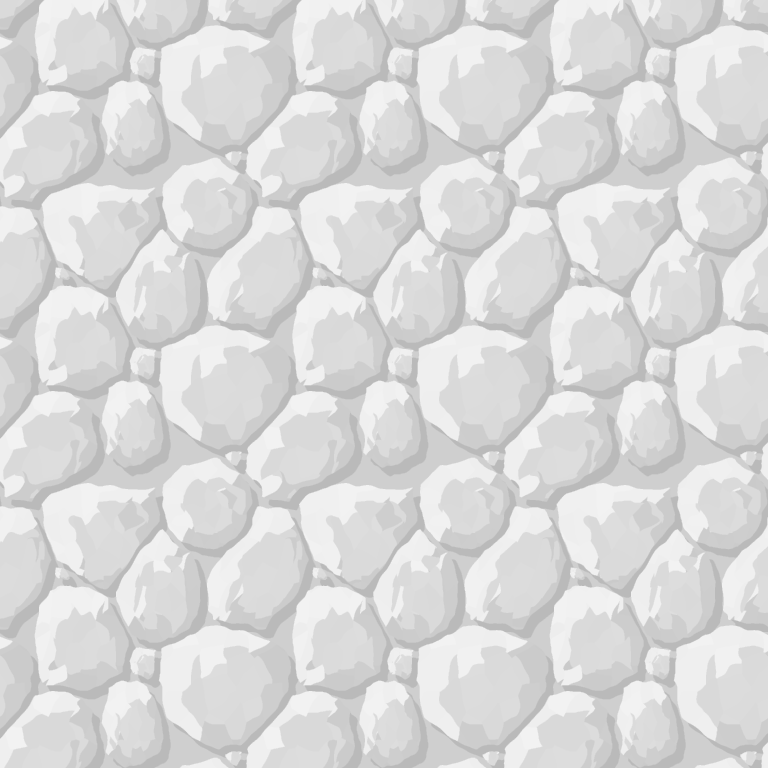
Write a Shadertoy shader that draws this texture.

```glsl
#define CANVAS_SIZE 7.68
#define TILE vec2(2.575, 3.0)
#define GAP 0.06
#define WOBBLE 0.26
#define LIGHT_DIR vec2(-0.77, 0.64)
#define SHADOW_SHIFT vec2(0.075, -0.085)
#define FACET_SCALE vec2(3.0, 2.1)
#define LIT vec3(0.94)
#define PLATEAU vec3(0.86)
#define SHADE vec3(0.80)
#define SHADOW vec3(0.73)
#define SAMPLES 3

const int COUNT = 11;

// Centre and radii of each stone within one tile
const vec4 STONES[COUNT] = vec4[COUNT](
    vec4(0.81, 1.31, 0.46, 0.52), vec4(2.22, 0.81, 0.64, 0.60),
    vec4(1.45, 1.05, 0.16, 0.17), vec4(1.30, 0.46, 0.30, 0.44),
    vec4(0.42, 0.20, 0.61, 0.45), vec4(2.35, 0.10, 0.11, 0.12),
    vec4(1.00, -0.65, 0.54, 0.54), vec4(2.07, -0.37, 0.44, 0.44),
    vec4(1.58, -1.21, 0.42, 0.54), vec4(2.60, -1.04, 0.66, 0.43),
    vec4(0.63, -1.04, 0.08, 0.09));

// Tilt and upward widening of each stone
const vec2 FORMS[COUNT] = vec2[COUNT](
    vec2(0.1, -0.1), vec2(0.0, 0.12), vec2(0.3, 0.0), vec2(0.0, -0.15),
    vec2(0.75, -0.1), vec2(0.0, 0.1), vec2(0.0, 0.33), vec2(0.2, 0.1),
    vec2(-0.12, -0.08), vec2(1.0, 0.05), vec2(0.4, 0.0));

float hash(vec2 p) {
    return fract(sin(dot(p, vec2(127.1, 311.7))) * 43758.5453);
}

float noise(vec2 p) {
    vec2 i = floor(p), f = fract(p);
    f = f * f * (3.0 - 2.0 * f);
    return mix(mix(hash(i), hash(i + vec2(1, 0)), f.x),
               mix(hash(i + vec2(0, 1)), hash(i + vec2(1, 1)), f.x), f.y);
}

// Random identity of the nearest cell, for straight-edged chips
vec2 facet(vec2 p) {
    vec2 home = floor(p), nearestCell = home;
    float nearest = 9.0;
    for (int y = -1; y <= 1; y++)
    for (int x = -1; x <= 1; x++) {
        vec2 cell = home + vec2(x, y);
        vec2 d = cell + vec2(hash(cell), hash(cell + 37.0)) - p;
        if (dot(d, d) < nearest) { nearest = dot(d, d); nearestCell = cell; }
    }
    return vec2(hash(nearestCell + 11.0), hash(nearestCell + 71.0));
}

float roundedLength(vec2 p) {
    p = abs(p) + 1e-4;
    return pow(pow(p.x, 2.4) + pow(p.y, 2.4), 1.0 / 2.4);
}

// Signed field of the nearest stone; also its index and local position
float stoneField(vec2 p, out int id, out vec2 local) {
    float first = 9.0, second = 9.0;
    id = 0;
    local = vec2(0);
    for (int i = 0; i < COUNT; i++) {
        vec4 stone = STONES[i];
        vec2 offset = p - stone.xy;
        offset -= TILE * round(offset / TILE);
        float c = cos(FORMS[i].x), s = sin(FORMS[i].x);
        mat2 turn = mat2(c, -s, s, c);
        vec2 q = turn * offset / stone.zw;
        q.x /= 1.0 + FORMS[i].y * clamp(q.y, -1.2, 1.2);
        float reach = roundedLength(q);
        if (reach < 1.6) {
            vec2 seed = vec2(i * 17 + 5);
            reach += WOBBLE * (noise(q * 2.3 + seed) - 0.5)
                   + 0.3 * WOBBLE * (noise(q * 6.0 + seed) - 0.5);
        }
        float d = (reach - 1.0) * min(stone.z, stone.w);
        if (d < first) {
            second = first;
            first = d;
            id = i;
            local = q * turn;
        } else second = min(second, d);
    }
    return max(first, 0.5 * (GAP - second + first));
}

// Flat tones: lit flank, central plateau and shaded flank
vec3 stoneColor(vec2 v, int id) {
    vec2 seed = vec2(id * 13 + 3);
    vec2 rough = vec2(noise(v * 4.0 + seed), noise(v * 4.0 + seed + 50.0)) - 0.5;
    vec2 chip = facet((v + 0.12 * rough) * FACET_SCALE + seed) - 0.5;
    vec2 w = v + 0.22 * rough;
    float core = roundedLength(w - vec2(0.13, -0.12)) + 0.38 * chip.x;
    float facing = dot(w, LIGHT_DIR) + 0.45 * chip.y;
    vec3 flank = facing > -0.08 ? LIT : SHADE;
    vec3 color = core < 0.60 ? PLATEAU : flank;
    return color + 0.018 * chip.x;
}

// Stones over the ground and their shadows
vec3 wallColor(vec2 p) {
    int id, shadowId;
    vec2 local, shadowLocal;
    if (stoneField(p, id, local) < 0.0) return stoneColor(local, id);
    float occluder = stoneField(p - SHADOW_SHIFT, shadowId, shadowLocal);
    return occluder < 0.0 ? SHADOW : SHADE + 0.01;
}

void mainImage(out vec4 fragColor, in vec2 fragCoord) {
    // Average several points per pixel for smooth edges
    vec3 sum = vec3(0);
    for (int k = 0; k < SAMPLES * SAMPLES; k++) {
        vec2 jitter = (vec2(k % SAMPLES, k / SAMPLES) + 0.5) / float(SAMPLES) - 0.5;
        sum += wallColor((fragCoord + 1.3 * jitter) / iResolution.xy * CANVAS_SIZE);
    }
    fragColor = vec4(sum / float(SAMPLES * SAMPLES), 1.0);
}
```
